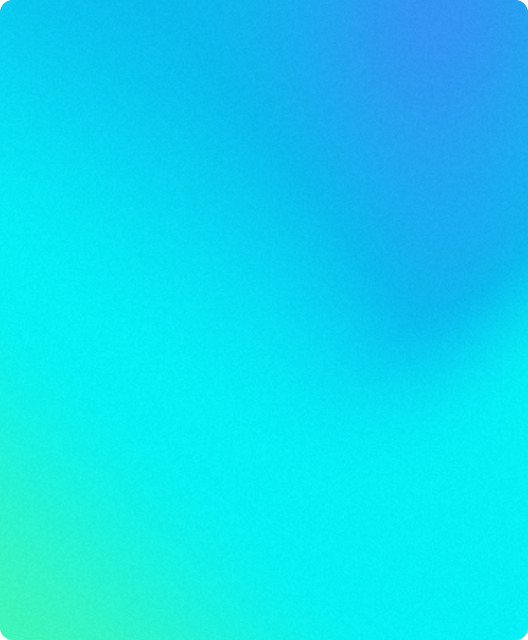
Give the GLSL for this background, as a Shadertoy shader.

```glsl
// A soft mesh gradient on a rounded card: green lower left, cyan middle, blue upper right.
// Broad washes and glows add up to one "tone" value, which a four-colour ramp turns
// into colour; faint value-noise grain lies on top.

#define GREEN  vec3(0.25, 0.96, 0.72)
#define CYAN   vec3(0.02, 0.94, 0.96)
#define SKY    vec3(0.04, 0.73, 0.93)
#define BLUE   vec3(0.20, 0.585, 0.95)
#define PAPER  vec3(1.0)
#define CORNER_RADIUS 0.024
#define GRAIN_CELLS   300.0
#define GRAIN_AMOUNT  0.022

float hash(vec2 p) {
    vec3 q = fract(vec3(p.xyx) * 0.1031);
    q += dot(q, q.yzx + 33.33);
    return fract((q.x + q.y) * q.z);
}

float valueNoise(vec2 p) {
    vec2 cell = floor(p), f = fract(p);
    f = f * f * (3.0 - 2.0 * f);
    float low = mix(hash(cell), hash(cell + vec2(1, 0)), f.x);
    float high = mix(hash(cell + vec2(0, 1)), hash(cell + vec2(1, 1)), f.x);
    return mix(low, high, f.y);
}

float glow(vec2 p, vec2 center, vec2 radius) {
    vec2 d = (p - center) / radius;
    return exp(-dot(d, d));
}

// Tone: 0 green, 1 cyan, 2 sky, 3 blue
float toneField(vec2 uv) {
    float depth = 1.0 - uv.y;

    // Diagonal sky wash from the top, cut off towards the lower right
    float wash = 1.0 - smoothstep(-0.25, 0.45, depth - 0.6 * uv.x);
    wash *= 1.0 - smoothstep(0.5, 0.78, depth + 0.7 * (uv.x - 0.75));

    // Blue glow at the top and its weaker tail below
    float blue = glow(uv, vec2(0.83, 1.0), vec2(0.26, 0.30));
    float tail = 0.25 * glow(uv, vec2(0.80, 0.54), vec2(0.16, 0.17));

    // Green wash in the lower left corner
    float green = smoothstep(0.4, 1.05, depth - 0.75 * uv.x);

    return 1.0 + wash + blue + tail - green;
}

vec3 ramp(float tone) {
    vec3 color = mix(GREEN, CYAN, clamp(tone, 0.0, 1.0));
    color = mix(color, SKY, clamp(tone - 1.0, 0.0, 1.0));
    return mix(color, BLUE, clamp(tone - 2.0, 0.0, 1.0));
}

float roundedBox(vec2 p, vec2 halfSize, float radius) {
    vec2 q = abs(p) - halfSize + radius;
    return length(max(q, 0.0)) + min(max(q.x, q.y), 0.0) - radius;
}

void mainImage(out vec4 fragColor, in vec2 fragCoord) {
    vec2 uv = fragCoord / iResolution.xy;
    vec2 p = fragCoord / iResolution.x;
    float pixel = 1.0 / iResolution.x;

    // Gradient with grain
    vec3 color = ramp(toneField(uv));
    color += GRAIN_AMOUNT * (valueNoise(p * GRAIN_CELLS) - 0.5);

    // Rounded card on paper
    vec2 halfSize = 0.5 * iResolution.xy / iResolution.x;
    float edge = roundedBox(p - halfSize, halfSize, CORNER_RADIUS);
    color = mix(color, PAPER, smoothstep(-0.5 * pixel, 0.5 * pixel, edge));

    fragColor = vec4(clamp(color, 0.0, 1.0), 1.0);
}
```
